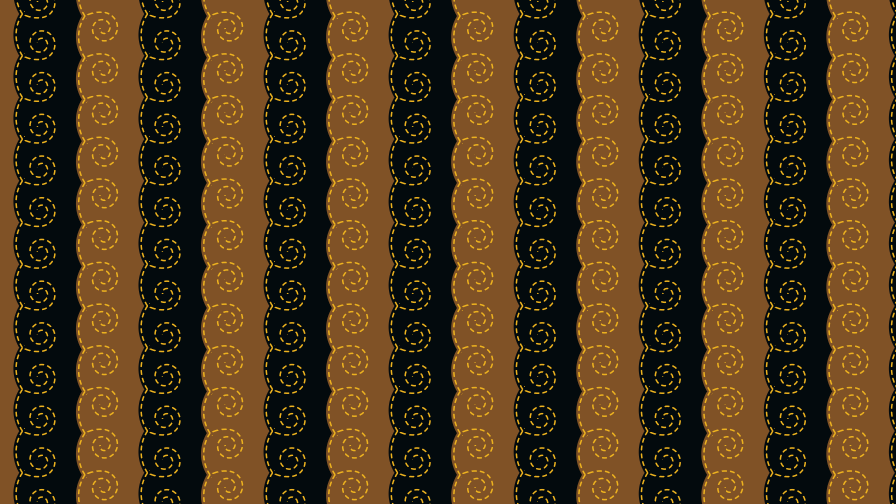
Write a WebGL 2 fragment shader that draws this pattern.

```glsl
#version 300 es
precision highp float;
// Scalloped black and brown stripes with dashed golden spiral stitching.
uniform vec2 u_resolution;
out vec4 fragColor;

const float TAU = 6.2831853;
const vec2 CELL = vec2(53.6, 35.75); // one scallop, with the canvas 432 units high

// Distance to a round-capped dash: across the thread, and along its length
float dash(float across, float along) {
    float fromMiddle = abs(fract(along / 6.8) - 0.5) * 6.8;
    return length(vec2(across, max(fromMiddle - 1.5, 0.0))) - 0.65;
}

// Stitched arc running inside the scallop edge
float arcStitch(vec2 p) {
    vec2 q = p - vec2(34.5, 0.5 * CELL.y);
    float angle = atan(q.y, -q.x);
    if (angle < -0.6 || angle > 0.68) return 1e3;
    return dash(length(q) - 32.2, angle * 32.2);
}

// Stitched spiral winding inwards, with a flared tail that meets the arc
float spiralStitch(vec2 p) {
    vec2 q = p - vec2(23.3, 10.6);
    float radius = length(q);
    float turn = fract(atan(q.y, q.x) / TAU + 0.25);
    float d = 1e3;
    for (int i = -1; i <= 1; i++) {
        float t = turn + float(i);
        if (t < -0.16 || t > 1.75) continue;
        float tail = min(t, 0.0);
        float r = 13.8 - 6.4 * t + 165.0 * tail * tail;
        float slope = (330.0 * tail - 6.4) / (TAU * r);
        float along = TAU * (13.8 * t - 3.2 * t * t);
        d = min(d, dash((radius - r) * inversesqrt(1.0 + slope * slope), along));
    }
    return d;
}

void main() {
    float pixel = 432.0 / u_resolution.y;
    vec2 p = gl_FragCoord.xy * pixel;

    // Alternate columns are mirrored vertically
    float column = floor((p.x - 9.5) / CELL.x);
    bool isBlack = mod(column, 2.0) < 0.5;
    float x = p.x - 11.5 - column * CELL.x;
    float y = mod(isBlack ? p.y - 26.75 : 25.0 - p.y, CELL.y);

    // Scalloped stripe edge
    vec3 black = vec3(0.01, 0.04, 0.05);
    vec3 brown = vec3(0.50, 0.32, 0.15);
    float edge = length(vec2(x - 34.5, y - 0.5 * CELL.y)) - 34.5;
    if (x > 20.0) edge = -10.0;
    float inside = clamp(0.5 - edge / pixel, 0.0, 1.0);
    vec3 color = isBlack ? mix(brown, black, inside) : mix(black, brown, inside);

    // Stitching, including parts that reach in from the cells above and below
    float stitch = 1e3;
    for (int j = -1; j <= 1; j++) {
        vec2 q = vec2(x, y - float(j) * CELL.y);
        stitch = min(stitch, min(arcStitch(q), spiralStitch(q)));
    }
    vec3 gold = vec3(0.93, 0.70, 0.12);
    color = mix(color, gold, clamp(0.5 - stitch / pixel, 0.0, 1.0));
    fragColor = vec4(color, 1.0);
}
```
